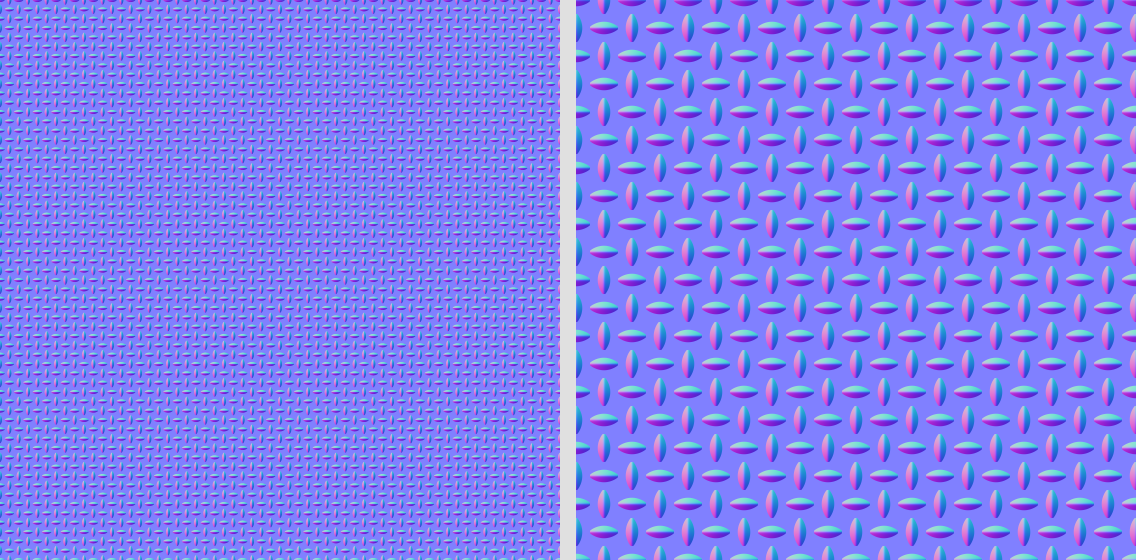
Left: the whole. Right: its middle third, enlarged.
Write a Shadertoy shader that draws this texture map.

```glsl
// Tangent-space normal map of a tread plate: a 60 by 60 checkerboard of raised
// lens-shaped bars, lying and standing in turn. Each bar is a soft-ridged height
// field whose analytic slope becomes the colour; subsamples smooth the edges.

const float CELLS = 60.0;                // even, so the checkerboard wraps
const vec2 BAR_SCALE = vec2(0.60, 0.23); // length and width scale in cells
const float BAR_HEIGHT = 0.30;
const float RIDGE_SOFTNESS = 0.25;
const int SUBSAMPLES = 4;

// Slope of a bar lying along x; zero outside its outline.
vec2 barSlope(vec2 p, vec2 scale, float height, float softness) {
    vec2 q = p / scale;
    float ridge = sqrt(q.y * q.y + softness * softness);
    float level = 1.0 - q.x * q.x - ridge;
    vec2 slope = -height * vec2(2.0 * q.x, q.y / ridge) / scale;
    return slope * smoothstep(-0.03, 0.03, level);
}

// Slope of the whole plate, with bars centred on whole cell coordinates.
vec2 plateSlope(vec2 p) {
    vec2 cell = floor(p + 0.5);
    vec2 local = p - cell;
    bool standing = mod(cell.x + cell.y, 2.0) > 0.5;
    vec2 slope = barSlope(standing ? local.yx : local,
                          BAR_SCALE, BAR_HEIGHT, RIDGE_SOFTNESS);
    return standing ? slope.yx : slope;
}

// Packs the normal into colour, with the red axis pointing left.
vec3 normalColour(vec2 slope) {
    vec3 normal = normalize(vec3(slope.x, -slope.y, 1.0));
    return 0.5 + 0.5 * normal;
}

void mainImage(out vec4 fragColor, in vec2 fragCoord) {
    vec3 sum = vec3(0.0);
    for (int j = 0; j < SUBSAMPLES; j++) {
        for (int i = 0; i < SUBSAMPLES; i++) {
            vec2 offset = (vec2(i, j) + 0.5) / float(SUBSAMPLES) - 0.5;
            vec2 uv = (fragCoord + offset) / iResolution.xy;
            sum += normalColour(plateSlope(uv * CELLS));
        }
    }
    fragColor = vec4(sum / float(SUBSAMPLES * SUBSAMPLES), 1.0);
}
```
